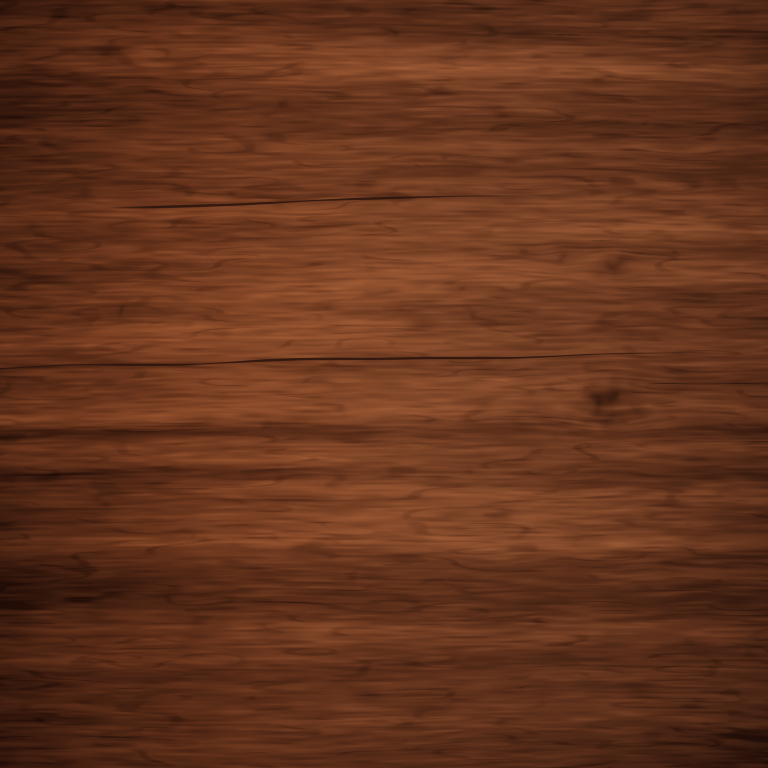
Reproduce this texture procedurally as a WebGL 1 fragment shader.

```glsl
precision highp float;
// Dark stained wood board: horizontal grain, thin cracks, small knots and shaded edges.
uniform vec2 u_resolution;

// Colours, from shaded to lit wood
const vec3 DEEP_BROWN  = vec3(0.188, 0.086, 0.047);
const vec3 MID_BROWN   = vec3(0.385, 0.200, 0.112);
const vec3 LIGHT_BROWN = vec3(0.610, 0.352, 0.208);
const vec3 CRACK_COLOR = vec3(0.160, 0.072, 0.047);
const vec3 WARM_TINT   = vec3(1.03, 0.98, 0.92);

// Light pool
const vec2  GLOW_CENTER  = vec2(0.54, 0.54);
const float GLOW_TONE    = 0.80;
const float EDGE_FALLOFF = 1.52;

// Broad growth bands: height on the board, half thickness, tone change
const vec3 BAND_TOP_DARK  = vec3(0.850, 0.045, -0.16);
const vec3 BAND_TOP_LIGHT = vec3(0.908, 0.014, 0.18);
const vec3 BAND_MID_DARK  = vec3(0.440, 0.011, -0.18);
const vec3 BAND_LOW_DARK  = vec3(0.384, 0.011, -0.24);
const vec3 BAND_LOW_LIGHT = vec3(0.295, 0.011, 0.20);
const vec3 BAND_BASE_DARK = vec3(0.225, 0.055, -0.14);

// Knots: centre, radii
const vec4 KNOT_LARGE = vec4(0.785, 0.475, 0.026, 0.018);
const vec4 KNOT_LEFT  = vec4(0.160, 0.597, 0.012, 0.008);
const vec4 KNOT_UPPER = vec4(0.730, 0.664, 0.012, 0.008);
const vec4 KNOT_RIGHT = vec4(0.800, 0.655, 0.016, 0.010);

// Cracks: start x, end x, start y, end y
const vec4 CRACK_UPPER = vec4(0.10, 0.78, 0.730, 0.747);
const vec4 CRACK_LONG  = vec4(-0.15, 0.98, 0.521, 0.541);
const vec4 CRACK_SHORT = vec4(0.80, 1.25, 0.499, 0.503);
const float CRACK_HALF_WIDTH = 0.0017;

float hash(vec2 cell) {
  vec3 h = fract(vec3(cell.xyx) * 0.1031);
  h += dot(h, h.yzx + 33.33);
  return fract((h.x + h.y) * h.z);
}

// One row of smooth noise, slid sideways at random so that rows do not line up
float rowNoise(float x, float row) {
  x += 57.0 * hash(vec2(row, 3.7));
  float f = fract(x);
  return mix(hash(vec2(floor(x), row)), hash(vec2(floor(x) + 1.0, row)), f * f * (3.0 - 2.0 * f));
}

float noise(vec2 p) {
  float row = floor(p.y);
  float f = fract(p.y);
  return mix(rowNoise(p.x, row), rowNoise(p.x, row + 1.0), f * f * (3.0 - 2.0 * f));
}

// Centred stretched noise that fades out when finer than the pixels
float grain(vec2 p, vec2 frequency) {
  float fade = 1.0 - smoothstep(0.7, 1.2, frequency.y / u_resolution.y);
  return (noise(p * frequency + frequency.yx * 0.37) - 0.5) * fade;
}

// Crisp, broken dark lines along the contours of stretched noise
float fibreLines(vec2 p, vec2 frequency, float width) {
  float line = 1.0 - smoothstep(0.2 * width, width, abs(grain(p, frequency)));
  return line * smoothstep(-0.08, 0.25, grain(p, frequency * vec2(2.0, 0.6)));
}

float band(vec2 p, vec3 shape) {
  float d = (p.y - shape.x) / shape.y;
  return shape.z * exp(-d * d) * (0.5 + noise(vec2(p.x * 3.0, shape.x * 80.0)));
}

// Bends the grain lines around a knot
float knotBend(vec2 p, vec4 knot) {
  vec2 q = (p - knot.xy) / (knot.zw * 2.0);
  return (p.y - knot.y) * 0.45 * exp(-dot(q, q));
}

// Darkness of a knot: ragged core and a soft, broken trail
float knotShade(vec2 p, vec4 knot) {
  vec2 q = (p - knot.xy) / knot.zw;
  q += 1.2 * vec2(noise(p * 70.0), noise(p * 70.0 + 19.0)) - 0.6;
  q.y -= 0.3 * q.x;
  vec2 t = q * vec2(0.32, 0.7);
  float broken = 0.3 + 0.7 * noise(p * vec2(40.0, 90.0));
  return 0.32 * exp(-2.8 * dot(q, q)) + 0.34 * broken * exp(-dot(t, t));
}

// x: sharp crack line, y: soft shade beside it
vec2 crack(vec2 p, vec4 span, float thickness) {
  float center = mix(span.z, span.w, smoothstep(span.x, span.y, p.x));
  center += 0.007 * noise(vec2(p.x * 7.0, span.z * 90.0)) - 0.0035;
  float taper = smoothstep(span.x, span.x + 0.12, p.x) * (1.0 - smoothstep(span.y - 0.3, span.y, p.x));
  float width = CRACK_HALF_WIDTH * thickness * taper * (0.4 + 0.8 * noise(vec2(p.x * 12.0, span.z * 50.0)));
  float d = abs(p.y - center);
  float blur = 0.5 / u_resolution.y + 0.0002;
  return vec2((1.0 - smoothstep(width - blur, width + blur, d)) * sqrt(taper), exp(-d / 0.005) * taper);
}

void main() {
  vec2 p = gl_FragCoord.xy / u_resolution;
  // Wavy grain coordinates
  vec2 g = p;
  g.y -= knotBend(p, KNOT_LARGE) + knotBend(p, KNOT_UPPER) + knotBend(p, KNOT_RIGHT);
  g.y += 0.010 * grain(p, vec2(2.5, 4.0)) + 0.003 * grain(p, vec2(13.0, 24.0));

  // Light pool, then grain from broad bands to hair-fine fibres
  vec2 fromGlow = p - GLOW_CENTER;
  float tone = GLOW_TONE - EDGE_FALLOFF * dot(fromGlow, fromGlow);
  tone += band(g, BAND_TOP_DARK) + band(g, BAND_TOP_LIGHT) + band(g, BAND_MID_DARK)
        + band(g, BAND_LOW_DARK) + band(g, BAND_LOW_LIGHT) + band(g, BAND_BASE_DARK);
  tone += 0.15 * grain(g, vec2(3.5, 15.0)) + 0.28 * grain(g, vec2(1.4, 38.0)) + 0.17 * grain(g, vec2(2.6, 92.0));
  tone += 0.10 * grain(g, vec2(9.0, 160.0)) + 0.16 * grain(g, vec2(34.0, 250.0)) + 0.22 * grain(g, vec2(20.0, 340.0));
  tone -= 0.14 * fibreLines(g, vec2(7.0, 68.0), 0.07) + 0.13 * fibreLines(g, vec2(15.0, 120.0), 0.13);

  // Knots and cracks
  tone -= knotShade(p, KNOT_LARGE) + 0.6 * knotShade(p, KNOT_RIGHT)
        + 0.5 * (knotShade(p, KNOT_LEFT) + knotShade(p, KNOT_UPPER));
  vec2 cracks = max(crack(p, CRACK_LONG, 1.0), max(crack(p, CRACK_UPPER, 0.9), crack(p, CRACK_SHORT, 0.7)));
  tone = clamp(tone - 0.12 * cracks.y, -0.15, 1.1);

  // Colour
  vec3 wood = mix(DEEP_BROWN, MID_BROWN, min(tone * 2.0, 1.0));
  wood += (LIGHT_BROWN - MID_BROWN) * max(tone * 2.0 - 1.0, 0.0);
  wood *= mix(vec3(1.0), WARM_TINT, 1.0 - smoothstep(0.1, 0.7, p.x));
  gl_FragColor = vec4(mix(wood, min(wood, CRACK_COLOR), 0.85 * cracks.x), 1.0);
}
```
